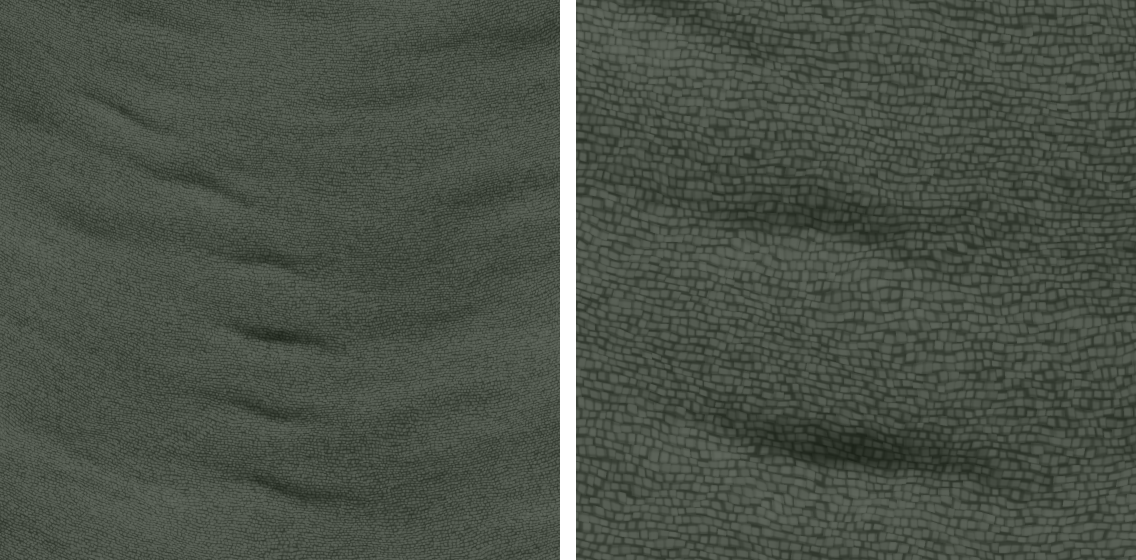
Left, the full canvas; right, a detail of the centre.
This texture is drawn by a Shadertoy shader. Its source:

```glsl
// Loose grey-green woven cloth, sagging in a shallow curve with a few sharp creases.
// Layered sines bend and shade the cloth, a loop scatters the creases,
// and a supersampled uneven weave with cellular mottling gives the threads.

vec2 hash2(vec2 p) {
    vec3 h = fract(vec3(p.xyx) * vec3(0.1031, 0.1030, 0.0973));
    h += dot(h, h.yzx + 33.33);
    return fract((h.xx + h.yz) * h.zy);
}

// Distance to the nearest scattered point
float cellular(vec2 p) {
    vec2 cell = floor(p), local = fract(p);
    float nearest = 2.0;
    for (int y = -1; y <= 1; y++)
    for (int x = -1; x <= 1; x++) {
        vec2 offset = vec2(x, y);
        vec2 toPoint = offset + hash2(cell + offset) - local;
        nearest = min(nearest, dot(toPoint, toPoint));
    }
    return sqrt(nearest);
}

// Soft undulation, stretched along the threads
float undulation(vec2 p) {
    vec2 q = p * vec2(5.0, 17.0);
    float sum = 0.0, amplitude = 0.5;
    for (int i = 0; i < 6; i++) {
        float k = float(i);
        sum += amplitude * sin(q.y + 1.4 * sin(q.x + 1.7 * k)) * cos(0.7 * q.x + k);
        q = mat2(0.8, 0.6, -0.6, 0.8) * q * 1.55 + 2.3;
        amplitude *= 0.78;
    }
    return sum;
}

// Dark valleys with a lit ridge below: six deep ones, the rest faint
float creases(vec2 p) {
    float shade = 0.0;
    for (int i = 0; i < 28; i++) {
        float k = float(i);
        bool deep = i < 6;
        vec2 rnd = hash2(vec2(k * 3.1 + 2.0, 17.0));
        vec2 center = deep
            ? vec2(0.22 + 0.072 * k + 0.10 * sin(0.85 * k), 0.80 - 0.134 * k)
            : hash2(vec2(k * 7.3, 41.0));
        vec2 q = p - center;
        float slope = 0.8 * (0.62 - center.x) + (deep ? 0.10 : 0.0);
        q.y += slope * q.x + 0.005 * sin(38.0 * q.x + 5.0 * k);
        float size = deep ? 0.9 + 0.5 * rnd.x : 1.0 + rnd.x;
        float taper = exp(-pow(q.x / (0.075 * size), 2.0));
        float width = (q.y > 0.0 ? 0.017 : 0.007) * size;
        float valley = exp(-pow(q.y / width, 2.0));
        float ridge = exp(-pow((q.y + 0.024 * size) / (0.016 * size), 2.0));
        float depth = deep ? 0.085 + 0.05 * rnd.y : 0.032;
        shade += depth * taper * (0.35 * ridge - valley);
    }
    return shade;
}

// Cloth coordinates: sagging rows plus thread wobble down to a few threads
vec2 drape(vec2 p) {
    float side = p.x - 0.62;
    vec2 cloth = vec2(p.x + 0.4 * side * (p.y - 0.5), p.y - 0.4 * side * side);
    cloth.y += 0.0040 * sin(17.0 * p.x + 3.0 * sin(13.0 * p.y));
    cloth.y += 0.0016 * sin(53.0 * p.x + 2.0 * sin(41.0 * p.y));
    cloth.y += 0.0007 * sin(190.0 * p.x + 3.0 * sin(127.0 * p.y));
    cloth.x += 0.0030 * sin(29.0 * p.y + 2.0 * sin(19.0 * p.x));
    cloth.x += 0.0009 * sin(170.0 * p.y + 2.0 * sin(97.0 * p.x));
    return cloth;
}

// Short thread floats of uneven thickness; gaps open and close along each row
float weave(vec2 cloth) {
    vec2 t = cloth * vec2(175.0, 190.0);
    float row = floor(t.y);
    t.x += 0.5 * mod(row, 2.0) + 0.4 * hash2(vec2(row, 5.0)).x;
    vec2 rnd = hash2(floor(t) + 300.0);
    vec2 other = hash2(floor(t) + 700.0);
    vec2 f = abs(fract(t) - 0.5 + 0.3 * (other - 0.5));
    float rowGap = smoothstep(0.16, 0.5, f.y) * (0.45 + 0.55 * other.x);
    float floatGap = smoothstep(0.16, 0.5, f.x) * (0.3 + 0.7 * rnd.y);
    return (1.0 - rowGap) * (1.0 - 0.85 * floatGap) * (0.8 + 0.4 * rnd.x);
}

void mainImage(out vec4 fragColor, in vec2 fragCoord) {
    vec2 p = fragCoord / iResolution.xy;
    vec2 cloth = drape(p);

    // Average the weave over the pixel
    float threads = 0.0;
    for (int i = 0; i < 9; i++) {
        vec2 shift = (vec2(i % 3, i / 3) - 1.0) / 3.0;
        threads += weave(drape((fragCoord + shift) / iResolution.xy)) / 9.0;
    }

    // Large folds are calmer toward the top
    float calm = mix(1.0, 0.6, smoothstep(0.55, 1.0, p.y));
    float folds = 0.036 * calm * undulation(cloth);
    float mottle = 0.036 * (0.5 - cellular(cloth * vec2(70.0, 105.0)));
    float broad = 0.012 * sin(5.0 * p.x + 2.0 * sin(4.0 * p.y));

    float light = 0.287 + folds + broad + creases(p) + mottle;
    light += 0.165 * (threads - 0.57) * clamp(light / 0.28, 0.45, 1.15);

    // Matte cloth: highlights roll off softly
    light -= 0.55 * max(light - 0.325, 0.0);

    vec3 color = vec3(light) + vec3(0.0, 0.028, -0.012);
    fragColor = vec4(clamp(color, 0.0, 1.0), 1.0);
}
```
